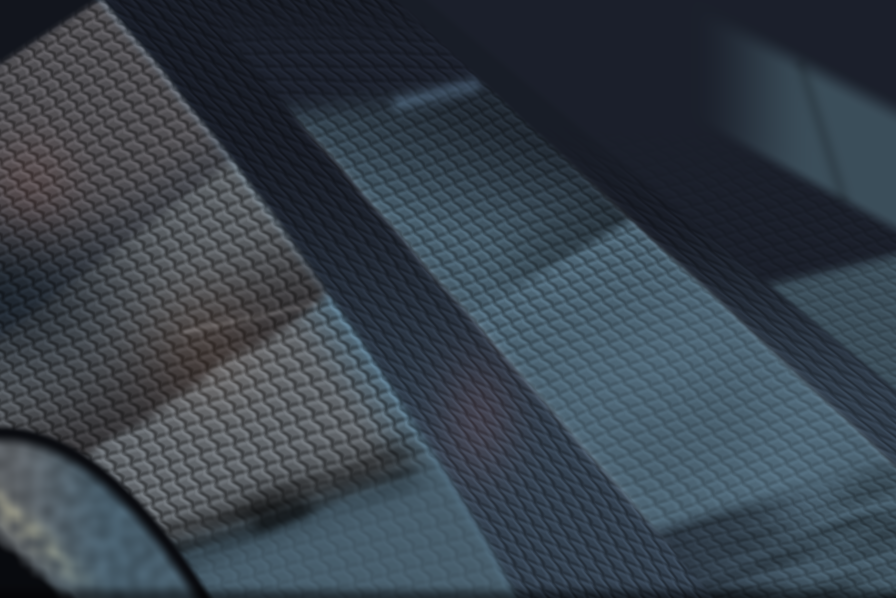
This texture is drawn by a Shadertoy shader. Its source:

```glsl
const float TAU = 6.2831853;
const vec3 NIGHT = vec3(.095, .112, .152);
const vec3 SLATE = vec3(.155, .195, .24);
const vec3 STEEL = vec3(.295, .387, .447);
const vec3 WARM = vec3(.31, .305, .32);
const vec3 SILVER = vec3(.39, .41, .43);

float corner(vec2 cell, vec2 f, vec2 o) {
    float h = TAU * fract(sin(dot(cell + o, vec2(127.1, 311.7))) * 43758.5);
    return dot(vec2(cos(h), sin(h)), f - o);
}

float gradientNoise(vec2 p) {
    vec2 i = floor(p), f = fract(p), e = vec2(1, 0);
    vec2 w = f * f * (3. - 2. * f);
    return mix(mix(corner(i, f, e.yy), corner(i, f, e.xy), w.x),
               mix(corner(i, f, e.yx), corner(i, f, e.xx), w.x), w.y);
}

float cover(float d, float blur) { return smoothstep(-blur, blur, d); }

float glow(float d, float size) { return exp(-d * d / (size * size)); }

float crease(vec2 p, vec2 a, vec2 b, float size) {
    vec2 ab = b - a;
    float h = clamp(dot(p - a, ab) / dot(ab, ab), 0., 1.);
    return glow(length(p - a - ab * h), size);
}

vec2 ridges(vec2 q) { return smoothstep(.25, .5, abs(fract(q) - .5)); }

// Embossed lattice: long dark grooves with lit flanks, fainter rows
float weave(vec2 q, float wobble) {
    q += wobble * vec2(sin(TAU * q.y), .3 * sin(TAU * q.x)) + .3 * gradientNoise(q * .2);
    vec2 groove = ridges(q), flank = ridges(q + vec2(.26, -.26));
    return .65 * max(flank.x, .7 * flank.y) - max(groove.x, .75 * groove.y);
}

// u is the horizontal distance from the right edge
vec3 leftPanel(vec2 p, float u) {
    float upper = p.y + .76 * p.x, middle = p.y + .636 * p.x, fold = p.y + .333 * p.x;
    float shade = glow(length((p - vec2(0, .5)) * vec2(1, 1.5)), .2);
    vec3 first = mix(WARM, SLATE * .75, shade);
    first = mix(first, SLATE, .3 * smoothstep(.45, .564, upper));
    vec3 second = mix(SILVER * .9, WARM * .7, smoothstep(.62, .85, middle));
    second = mix(second, SLATE * .7, .8 * shade);
    vec3 col = mix(first, second, cover(upper - .564, .014));
    vec3 third = mix(SILVER * .95, STEEL, smoothstep(-.12, .02, u));
    col = mix(col, third, cover(middle - .85 + .02 * gradientNoise(p * 12.), .016));
    col = mix(col, STEEL * .95, cover(fold - 1.01, .03));
    float sharp = 1. - .8 * smoothstep(.95, 1.05, fold);
    float row = (p.y + .65 * p.x) / (1. + .35 * p.x);
    col *= 1. + .36 * sharp * weave(vec2(u * 31., row * 40.), .1);
    col += vec3(.05, .01, 0) * glow(length(p - vec2(.05, .31)), .08);
    col += vec3(.05, .02, 0) * glow(length(p - vec2(.34, .58)), .11);
    // Shadowed fold and lit wrinkle
    float wrinkle = gradientNoise(vec2(p.x * 8., fold * 55.));
    col *= 1. - (.45 + .45 * wrinkle) * crease(p, vec2(.30, .91), vec2(.66, .775), .04);
    col *= 1. - .5 * crease(p, vec2(.44, .872), vec2(.50, .85), .02);
    col += .09 * crease(p, vec2(.31, .555), vec2(.53, .508), .005);
    return mix(NIGHT * .75, col, cover(p.y + .647 * p.x - .107, .012));
}

// u runs from 0 to 1 between the long edges
vec3 middlePanel(vec2 p, float u) {
    float band = p.y + .58 * p.x, fold = p.y + .278 * p.x;
    float light = clamp(.5 - .65 * u + .85 * smoothstep(.16, .5, p.y), 0., 1.);
    vec3 col = mix(SLATE * .85, STEEL * .94, light);
    col *= 1. - .22 * smoothstep(.85, .98, band) * smoothstep(.1, .5, u);
    col = mix(col, STEEL * (1.02 + .12 * gradientNoise(p * 5.)), cover(band - .98, .013));
    float relief = weave(vec2(u * 14., (p.y + .42 * p.x) * 40.), .06);
    col *= 1. + .28 * relief * (1. - .45 * smoothstep(.98, 1.25, band));
    // Rumpled lower flap
    float streak = gradientNoise(vec2(fold * 42., p.x * 7.));
    vec3 flap = mix(SLATE * 1.1, STEEL * .8, smoothstep(1.05, 1.45, p.x));
    flap *= 1. + .45 * streak + .2 * weave(vec2(u * 17., fold * 48.), .07);
    col = mix(col, flap, cover(fold - 1.193, .022));
    // Dark upper end with its bright bend
    vec3 top = NIGHT * (1.15 + .3 * weave(vec2(u * 14., p.y * 45.), .07));
    col = mix(top, col, cover(p.y + .13 * p.x - .25, .035));
    return col + vec3(.11, .15, .18) * crease(p, vec2(.67, .172), vec2(.79, .143), .014);
}

vec3 rightPanels(vec2 p, float u) {
    float relief = weave(vec2(u * 33., (p.y + .3 * p.x) * 45.), .06);
    vec3 col = NIGHT * (1.1 + .14 * relief * smoothstep(.2, .4, p.y));
    float pane = cover(.55 * p.x - .442 - p.y, .016)
        * cover(p.y + .577 - .51 * p.x, .025) * smoothstep(1.15, 1.37, p.x);
    col = mix(col, STEEL * .79, pane);
    col *= 1. - .15 * crease(p, vec2(1.34, .11), vec2(1.41, .33), .012);
    float lower = cover(p.y - .776 + .233 * p.x, .016) * cover(u, .012);
    return mix(col, STEEL * (.8 + .12 * relief), lower);
}

// Rounded pad, d is the depth below its rim
vec3 cornerPad(vec2 p, float d) {
    float grain = gradientNoise(p * 38.), seam = p.y - .845 - .9 * p.x;
    vec3 col = mix(SILVER, STEEL, smoothstep(0., .2, p.x)) * (.93 + .22 * grain);
    col += vec3(.17, .15, .07) * glow(seam, .03) * (.6 + grain) * smoothstep(.2, .05, p.x);
    col = mix(col, NIGHT * .35, cover(seam - .055 + .02 * grain, .02));
    return mix(NIGHT * .4, col, smoothstep(.008, .035, d));
}

void mainImage(out vec4 fragColor, in vec2 fragCoord) {
    // Height is one unit, y runs down from the top
    vec2 p = vec2(fragCoord.x, iResolution.y - fragCoord.y) / iResolution.y;
    float bend = .004 * gradientNoise(p * 9.);
    float left = p.x - (.175 + .84 * p.y - .15 * p.y * p.y) + bend;
    float inner = p.x - (.325 + .87 * p.y) + bend;
    float outer = p.x - (.66 + 1.075 * p.y) - bend;
    float far = p.x - (.712 + 1.2 * p.y);
    float below = smoothstep(.2, .4, p.y);

    // Shaded valley, its rows tilt the other way
    vec3 col = mix(NIGHT, SLATE * 1.3, smoothstep(.2, .8, p.y));
    col *= 1. + .3 * weave(vec2(left * 42., (p.y - .4 * p.x) * 50.), .06);
    col += vec3(.07, .02, .015) * glow(length((p - vec2(.80, .70)) * vec2(1.5, 1)), .1);

    vec3 panel = middlePanel(p, inner / (.335 + .205 * p.y));
    col = mix(col, panel, cover(inner, .006) * smoothstep(0., .1, p.y));
    col += .08 * glow(inner, .008) * smoothstep(.17, .25, p.y) * smoothstep(.95, .8, p.y);

    // Receding valley and distant panels
    vec3 valley = mix(NIGHT, SLATE * 1.25, smoothstep(.33, .7, p.y));
    valley *= 1. + .25 * below * weave(vec2(outer * 38., (p.y - .4 * p.x) * 50.), .06);
    vec3 distant = mix(valley, rightPanels(p, far), cover(far, .012));
    col = mix(col, distant, cover(outer, .008));
    col += .05 * glow(outer, .008) * below;

    col = mix(leftPanel(p, left), col, cover(left, .005 + .008 * p.y));
    col += vec3(.05, .08, .10) * glow(left + .006, .009) * (1. - .6 * p.y);

    float rim = (p.y - .715 - 2.3 * p.x * p.x) / sqrt(1. + 21. * p.x * p.x);
    col = mix(col, cornerPad(p, rim), cover(rim, .007));
    col *= 1. - .5 * smoothstep(.975, 1., p.y);
    fragColor = vec4(clamp(col, 0., 1.), 1);
}
```
